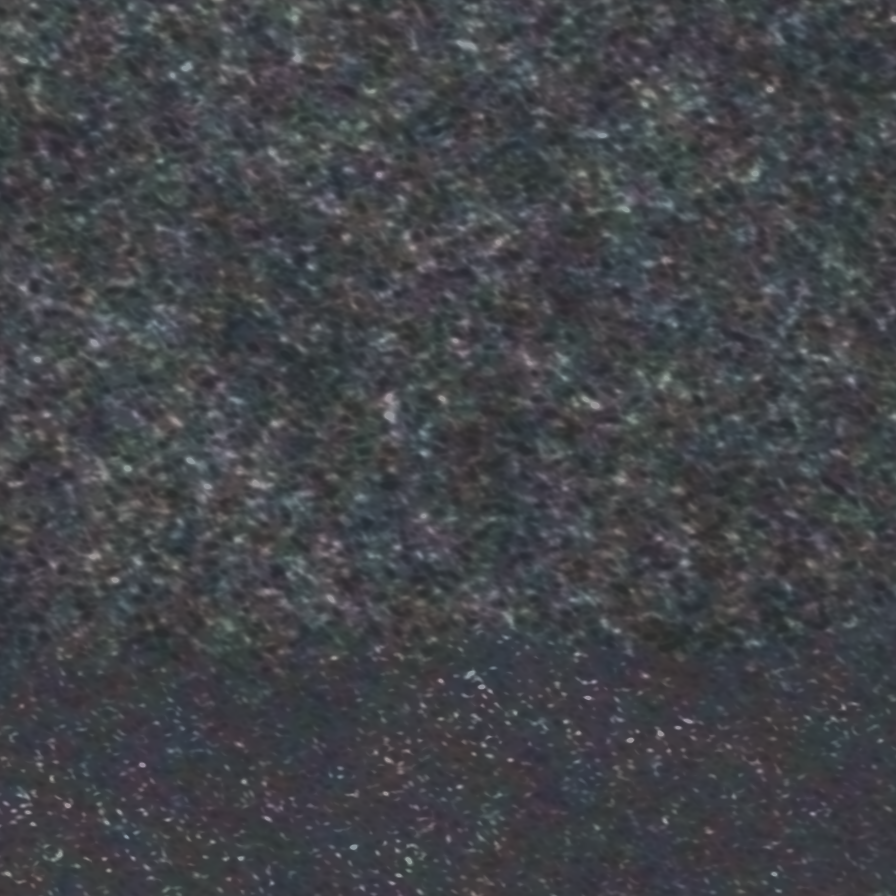
Reproduce this texture procedurally as a WebGL 2 fragment shader.

```glsl
#version 300 es
precision highp float;
// Dark charcoal pile: soft, tilted grains scattered over jittered cells,
// coarse and mottled above, finer and flatter in a band along the bottom.
// Summed grain heights pass through an exponential tone curve, then a tint.

#define COARSE_CELLS 78.0
#define FINE_CELLS 132.0
#define TILT -0.32
#define TILT_SPREAD 1.3
#define GRAIN_WIDTH 0.6
#define BAND_TOP 0.268
#define TONE_FLOOR 0.130
#define TONE_GAIN 0.128
#define TONE_CURVE 0.40
#define TINT_AMOUNT 0.011

uniform vec2 u_resolution;
out vec4 outColor;

vec4 hash4(vec2 p) {
    vec4 phase = vec4(dot(p, vec2(127.1, 311.7)), dot(p, vec2(269.5, 183.3)),
                      dot(p, vec2(419.2, 371.9)), dot(p, vec2(83.7, 227.4)));
    return fract(sin(phase) * 43758.55);
}

// Smooth value noise, scaled to about zero mean and unit deviation
float patches(vec2 p) {
    vec2 cell = floor(p);
    vec2 f = fract(p);
    f = f * f * (3.0 - 2.0 * f);
    float low = mix(hash4(cell).x, hash4(cell + vec2(1, 0)).x, f.x);
    float high = mix(hash4(cell + vec2(0, 1)).x, hash4(cell + vec2(1, 1)).x, f.x);
    return (mix(low, high, f.y) - 0.5) * 4.6;
}

// Sum of light and dark elliptical grains, also near unit deviation
float grains(vec2 p) {
    vec2 cell = floor(p);
    float sum = 0.0;
    for (int j = -1; j <= 1; j++) {
        for (int i = -1; i <= 1; i++) {
            vec2 id = cell + vec2(i, j);
            vec4 h = hash4(id);
            float angle = TILT + (h.z - 0.5) * TILT_SPREAD;
            vec2 along = vec2(cos(angle), sin(angle));
            vec2 d = p - id - h.xy;
            vec2 e = vec2(dot(d, along), dot(d, vec2(-along.y, along.x)) / GRAIN_WIDTH);
            float body = max(1.0 - dot(e, e), 0.0);
            sum += (h.w * 2.0 - 1.0) * body * body;
        }
    }
    return sum * 2.8;
}

void main() {
    vec2 p = gl_FragCoord.xy / u_resolution.y;
    vec2 tilted = mat2(0.92, 0.39, -0.39, 0.92) * p;

    // Layers from broad mottling down to single fibres
    float broad = patches(tilted * 9.0 + 17.0);
    float clumps = patches(tilted * 27.0 + 41.0);
    float coarse = grains(p * COARSE_CELLS);
    float fine = grains(p * FINE_CELLS + 57.0);

    // Mottled upper field
    float field = 0.12 + 0.25 * (p.y - 0.6) + 0.24 * broad + 0.30 * clumps
                + 0.74 * coarse + 0.42 * fine;

    // Flat lower band with sparse bright flecks that come and go
    float density = clamp(0.65 + 0.25 * broad + 0.15 * clumps, 0.15, 1.2);
    float band = -0.42 + 0.10 * broad + 0.22 * coarse + 0.25 * fine
               + density * 1.1 * max(fine + 0.3 * coarse - 0.6, 0.0);

    // Soft uneven border between the two
    float border = BAND_TOP + 0.02 * p.x + 0.008 * broad + 0.006 * clumps;
    float upper = smoothstep(-0.03, 0.03, p.y - border);
    float height = clamp(mix(band, field, upper), -2.6, 3.2);
    float tone = TONE_FLOOR + TONE_GAIN * exp(TONE_CURVE * height);

    // Cool grey with faint teal, blue and mauve drift
    vec3 color = tone + mix(vec3(-0.006, -0.005, 0.020), vec3(-0.009, 0.001, 0.015), upper);
    float teal = patches(tilted * 34.0 + 83.0);
    float blue = patches(tilted * 29.0 + 131.0);
    float tintScale = TINT_AMOUNT * (0.5 + 2.0 * tone);
    color += tintScale * (teal * vec3(-0.9, 0.5, 0.3) + blue * vec3(-0.2, -0.3, 0.8));

    outColor = vec4(clamp(color, 0.0, 1.0), 1.0);
}
```
